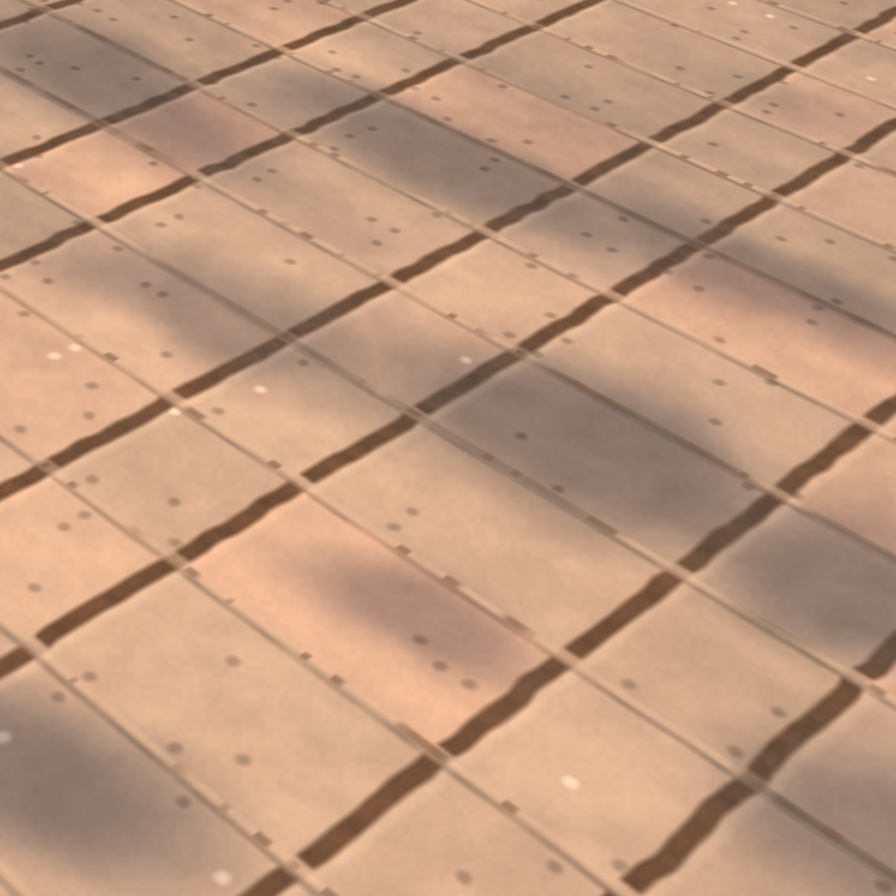
Write a WebGL 2 fragment shader that draws this texture.

```glsl
#version 300 es
precision highp float;
uniform vec2 u_resolution;
out vec4 fragColor;

float hash(vec2 p) {
  vec3 q = fract(p.xyx * vec3(0.1031, 0.1030, 0.0973));
  q += dot(q, q.yzx + 33.33);
  return fract((q.x + q.y) * q.z);
}

float noise(vec2 p) {
  vec2 i = floor(p), f = fract(p);
  f = f * f * (3.0 - 2.0 * f);
  return mix(mix(hash(i), hash(i + vec2(1, 0)), f.x),
             mix(hash(i + vec2(0, 1)), hash(i + vec2(1, 1)), f.x), f.y);
}

float fbm(vec2 p) {
  float sum = 0.0, amp = 0.5;
  for (int i = 0; i < 4; i++) {
    sum += amp * noise(p);
    p = p * 2.03 + 7.1;
    amp *= 0.5;
  }
  return sum;
}

// Perspective: canvas point to paving plane, x counts pavers, y counts row pairs
vec2 toPlane(vec2 p) {
  mat2 axes = mat2(vec2(0.1609, 0.1119) - 0.0568 * p,
                   vec2(0.3789, -0.3726) + 0.1786 * p);
  return inverse(axes) * (p - vec2(0.1953, 0.375));
}

// Rotates into the direction in which the shadows are cast
vec2 alongShadow(vec2 p) {
  return mat2(0.92, 0.39, -0.39, 0.92) * p;
}

float softPatch(vec2 p, vec2 center, vec2 radius) {
  vec2 d = alongShadow(p - center) / radius;
  return 1.0 - smoothstep(0.35, 1.35, length(d));
}

// Dappled sunlight: 0 in shade, 1 in full sun
float sunlight(vec2 p) {
  vec2 q = p + 0.035 * (vec2(noise(p * 8.0), noise(p * 8.0 + 19.0)) - 0.5);
  float shade = softPatch(q, vec2(0.65, 0.50), vec2(0.30, 0.095));
  shade = max(shade, softPatch(q, vec2(0.95, 0.34), vec2(0.18, 0.10)));
  shade = max(shade, 0.75 * softPatch(q, vec2(0.46, 0.31), vec2(0.16, 0.05)));
  shade = max(shade, softPatch(q, vec2(0.04, 0.13), vec2(0.22, 0.10)));
  shade = max(shade, 0.70 * softPatch(q, vec2(0.27, 0.64), vec2(0.24, 0.06)));
  shade = max(shade, 0.85 * softPatch(q, vec2(0.50, 0.81), vec2(0.26, 0.05)));
  shade = max(shade, 0.95 * softPatch(q, vec2(0.12, 0.90), vec2(0.20, 0.06)));
  shade = max(shade, 0.85 * softPatch(q, vec2(0.84, 0.69), vec2(0.26, 0.05)));
  shade = max(shade, 0.80 * softPatch(q, vec2(0.97, 0.07), vec2(0.18, 0.10)));
  float streaks = fbm(alongShadow(q) * vec2(4.0, 19.0) + 3.0) - 0.47;
  float far = smoothstep(0.45, 0.95, p.y);
  float sun = 0.92 - 0.24 * far - 0.12 * smoothstep(0.4, 1.0, p.x);
  sun += streaks * mix(0.25, 0.85, far);
  return clamp(sun * (1.0 - 0.9 * shade), 0.0, 1.0);
}

void main() {
  vec2 p = gl_FragCoord.xy / u_resolution;
  vec2 plane = toPlane(p);
  vec2 blur = fwidth(plane) + vec2(0.012, 0.009);
  plane += 0.012 * (vec2(noise(plane * 9.0), noise(plane * 7.0 + 31.0)) - 0.5);

  // Rows alternate long and short pavers
  float pairPos = fract(plane.y);
  float isShort = step(0.635, pairPos);
  float pastJoint = pairPos - 0.635 * isShort;
  float toNext = mix(0.635, 1.0, isShort) - pairPos;
  float rowDist = min(pastJoint, toNext);
  float column = floor(plane.x + 0.5);
  float side = plane.x - column;
  vec2 paver = vec2(floor(plane.x), 2.0 * floor(plane.y) + isShort);

  float sun = sunlight(p);
  vec3 color = mix(vec3(0.53, 0.455, 0.415), vec3(0.915, 0.73, 0.59), sun);

  // Clay variation, mottling and fine grain
  float tint = hash(paver + 40.0);
  color *= 0.965 + 0.07 * tint;
  color += vec3(0.025, -0.008, -0.012) * smoothstep(0.6, 1.0, tint);
  color *= 0.94 + 0.12 * fbm(plane * vec2(5.0, 12.0));
  color *= 0.985 + 0.03 * noise(p * 150.0);

  // Sparse pits and pale chips
  vec2 cell = floor(plane * vec2(5.0, 13.0));
  vec2 offset = fract(plane * vec2(5.0, 13.0)) - 0.3 - 0.4 * vec2(hash(cell), hash(cell + 8.0));
  float speck = 1.0 - smoothstep(0.05, 0.28, length(offset));
  float kind = hash(cell + 71.0);
  color *= 1.0 - 0.20 * speck * step(0.91, kind);
  color += 0.16 * speck * step(kind, 0.012);

  // Thin mortar seams between neighbours: pale in sun, brown in shade
  float seam = 1.0 - smoothstep(0.008, 0.022 + blur.x, abs(side));
  float edge = 1.0 - smoothstep(0.006, 0.025 + blur.x, abs(side + 0.035));
  float wear = noise(vec2(column * 13.7, plane.y * 16.0));
  float pale = smoothstep(0.25, 0.65, sun);
  color *= 1.0 - edge * mix(0.10, 0.24, wear) * mix(0.6, 1.0, pale);
  vec3 seamColor = mix(vec3(0.40, 0.33, 0.28), vec3(0.91, 0.73, 0.59), pale);
  color = mix(color, seamColor, seam * mix(0.30, 0.75, wear));
  float crumble = smoothstep(0.68, 0.88, noise(vec2(column * 5.3, plane.y * 27.0)));
  color = mix(color, vec3(0.50, 0.36, 0.27), seam * crumble * 0.6);

  // Lit lip on the near side of each deep joint
  float lip = smoothstep(0.014, 0.03, pastJoint) * (1.0 - smoothstep(0.03, 0.055, pastJoint));
  color += vec3(0.055, 0.05, 0.04) * lip;

  // Deep joints, bridged by mortar where the seams cross
  float joint = 1.0 - smoothstep(0.017 - 0.5 * blur.y, 0.017 + blur.y, rowDist);
  float bridge = 1.0 - smoothstep(0.025, 0.05 + blur.x, abs(side));
  float row = 2.0 * floor(plane.y) + step(0.3, pairPos) + step(0.8, pairPos);
  bridge *= 0.45 + 0.5 * hash(vec2(column, row) + 12.0);
  vec3 jointColor = mix(vec3(0.36, 0.295, 0.25), vec3(0.43, 0.29, 0.20), sun);
  jointColor *= 0.85 + 0.35 * fbm(plane * vec2(11.0, 30.0));
  color = mix(color, jointColor, joint * (1.0 - bridge) * 0.94);

  fragColor = vec4(color, 1.0);
}
```
